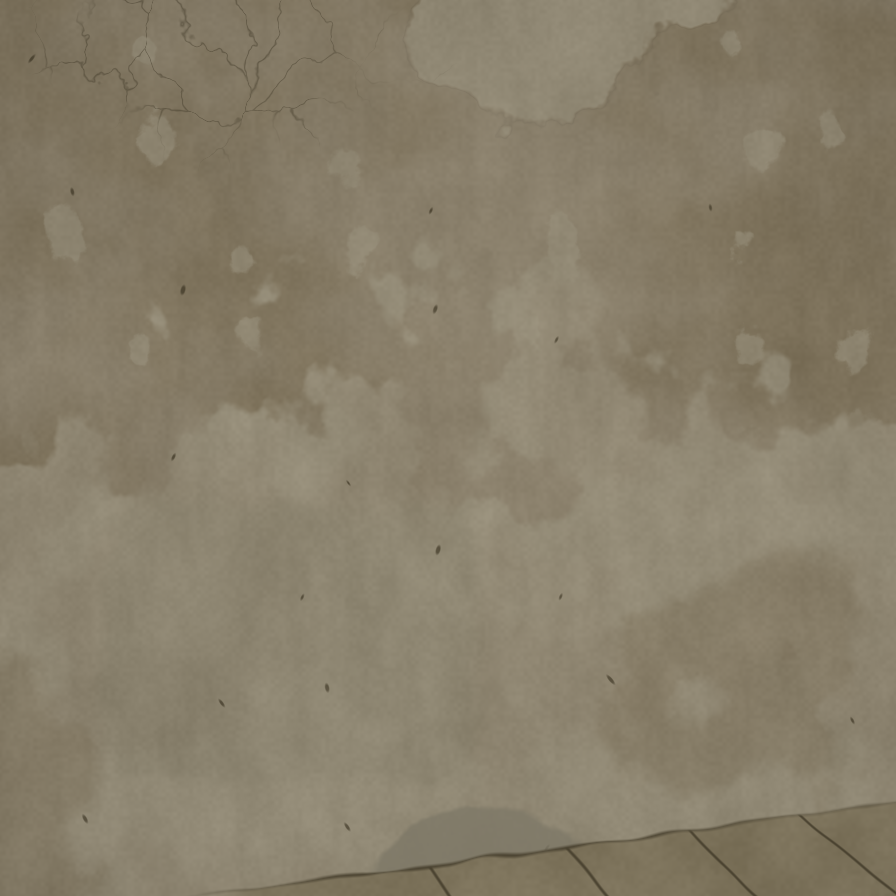
Reproduce this texture procedurally as a three.js fragment shader.

```glsl
varying vec2 vUv;

const vec3 COAT = vec3(0.545, 0.505, 0.425);
const vec3 COAT_STAIN = vec3(0.49, 0.445, 0.355);
const vec3 PALE = vec3(0.578, 0.546, 0.466);
const vec3 REPAIR = vec3(0.545, 0.515, 0.435);
const vec3 DAMP = vec3(0.50, 0.478, 0.41);
const vec3 TILE = vec3(0.50, 0.46, 0.365);
const vec3 DIRT = vec3(0.27, 0.24, 0.17);
const float WEAR_HEIGHT = 0.51;
const float FLAKE_CELLS = 9.0;
const float SPECK_CELLS = 7.0;
const float CRACK_CELLS = 13.0;
const float FLOOR_SLOPE = 0.135;
const float GRAIN = 0.022;

float hash(vec2 p) {
  return fract(sin(dot(p, vec2(127.1, 311.7))) * 43758.5453);
}

vec2 hash2(vec2 p) {
  return vec2(hash(p), hash(p + 37.3));
}

float noise(vec2 p) {
  vec2 i = floor(p), f = fract(p);
  f = f * f * (3.0 - 2.0 * f);
  return mix(mix(hash(i), hash(i + vec2(1.0, 0.0)), f.x),
             mix(hash(i + vec2(0.0, 1.0)), hash(i + vec2(1.0)), f.x), f.y);
}

float fbm(vec2 p) {
  float sum = 0.0, amp = 0.516;
  for (int i = 0; i < 5; i++) {
    sum += amp * noise(p);
    p = mat2(1.6, 1.2, -1.2, 1.6) * p + 7.7;
    amp *= 0.5;
  }
  return sum;
}

// Signed ragged ellipse, negative inside
float raggedBlob(vec2 p, vec2 centre, vec2 radius, float ragged) {
  return length((p - centre) / radius) - 1.0 + ragged * (fbm(p * 14.0) - 0.5);
}

float inside(float d, float soft) {
  return 1.0 - smoothstep(-soft, soft, d);
}

// Small pale chips where the coat has come off
float flakes(vec2 p) {
  vec2 q = p * FLAKE_CELLS, cell = floor(q);
  vec2 rnd = hash2(cell + 4.0);
  vec2 d = q - cell - 0.3 - 0.4 * rnd;
  d.x += 0.5 * (rnd.y - 0.5) * d.y;
  float size = mix(0.08, 0.24, rnd.x * rnd.x);
  float shape = length(d * vec2(1.2, 0.8)) - size + 0.45 * (fbm(p * 38.0) - 0.5);
  return inside(shape, 0.035) * step(0.52, hash(cell + 19.0));
}

// Tiny dark slanted marks
float specks(vec2 p) {
  vec2 q = p * SPECK_CELLS, cell = floor(q);
  vec2 rnd = hash2(cell + 71.0);
  vec2 d = q - cell - 0.2 - 0.6 * rnd;
  d.x += (rnd.x - 0.5) * 1.6 * d.y;
  float size = mix(0.012, 0.03, rnd.y);
  return inside(length(d * vec2(1.6, 0.8)) - size, 0.012) * step(0.62, hash(cell + 53.0));
}

// Distance to the borders of warped cells
float crackDistance(vec2 p) {
  vec2 q = p * CRACK_CELLS + 1.2 * vec2(fbm(p * 15.0), fbm(p * 15.0 + 9.0));
  vec2 cell = floor(q);
  float near = 9.0, next = 9.0;
  for (int y = -1; y <= 1; y++) {
    for (int x = -1; x <= 1; x++) {
      vec2 c = cell + vec2(float(x), float(y));
      float d = length(c + hash2(c) - q);
      next = min(next, max(near, d));
      near = min(near, d);
    }
  }
  return next - near;
}

void main() {
  vec2 p = vUv;
  float broad = fbm(p * vec2(3.5, 5.0) + 2.0);
  float mottle = fbm(p * 17.0 + 5.0);
  float streak = fbm(p * vec2(48.0, 17.0));

  // Stained coat above, worn pale plaster below
  float stain = smoothstep(0.28, 0.72, broad + 0.45 * (mottle - 0.5) + 0.1 * (0.6 - p.x));
  vec3 col = mix(COAT, COAT_STAIN, stain);
  float wear = (WEAR_HEIGHT - p.y) * 1.3 + fbm(p * vec2(8.0, 7.0) + 13.0) - 0.5;
  wear += 0.16 * (mottle - 0.5);
  vec3 plaster = mix(PALE, COAT, 0.55 * smoothstep(0.42, 0.68, fbm(p * 9.0 + 31.0)));
  col = mix(col, plaster, smoothstep(-0.025, 0.035, wear));

  // Squared repair, brown blotches and lower left grime
  vec2 box = abs(p - vec2(0.32, 0.28)) - vec2(0.205, 0.155);
  float repair = max(box.x, box.y) + 0.05 * (mottle - 0.5);
  col = mix(col, REPAIR, 0.65 * inside(repair, 0.014));
  float blotch = inside(raggedBlob(p, vec2(0.85, 0.29), vec2(0.12, 0.07), 2.4), 0.3);
  blotch += inside(raggedBlob(p, vec2(0.81, 0.17), vec2(0.09, 0.06), 2.4), 0.35);
  blotch += inside(raggedBlob(p, vec2(0.02, 0.12), vec2(0.09, 0.14), 2.2), 0.3);
  col = mix(col, COAT_STAIN, 0.5 * min(blotch, 1.0));

  // Bare patch at the top with a thin shaded rim
  float bare = raggedBlob(p, vec2(0.605, 1.03), vec2(0.17, 0.16), 0.9);
  col = mix(col, PALE, 0.9 * inside(bare, 0.025));
  col *= 1.0 - 0.09 * inside(abs(bare - 0.03), 0.025);

  // Chips, cracks and marks
  col = mix(col, PALE, 0.75 * flakes(p) * smoothstep(0.45, 0.6, p.y));
  float cracked = inside(raggedBlob(p, vec2(0.25, 0.97), vec2(0.21, 0.13), 0.8), 0.2);
  cracked *= smoothstep(0.35, 0.6, fbm(p * 8.0 + 3.0));
  col = mix(col, DIRT, 0.5 * cracked * inside(crackDistance(p) - 0.015, 0.025));
  col = mix(col, DIRT, 0.75 * specks(p));

  // Fine surface variation
  col += 0.05 * (mottle - 0.5) + 0.045 * (streak - 0.5);
  col += GRAIN * (noise(p * 230.0) - 0.5);

  // Damp patch, then sloping tiled floor with dark joints
  col = mix(col, DAMP, 0.8 * inside(raggedBlob(p, vec2(0.53, 0.045), vec2(0.11, 0.05), 0.7), 0.06));
  float edge = p.y - 0.034 - FLOOR_SLOPE * (p.x - 0.48) + 0.006 * (noise(p * 24.0) - 0.5);
  float floorMask = inside(edge, 0.002) * smoothstep(0.22, 0.3, p.x);
  vec3 tile = TILE + 0.07 * (mottle - 0.5) + GRAIN * (noise(p * 190.0) - 0.5);
  float joint = 1.0;
  for (int i = 0; i < 4; i++) {
    float k = float(i);
    float top = 0.48 + 0.16 * k - 0.0075 * k * k;
    joint = min(joint, abs(p.x - top - (0.6 + 0.15 * k) * -edge));
  }
  tile = mix(tile, DIRT, 0.85 * inside(joint - 0.0018, 0.0016));
  col = mix(col, tile, floorMask);
  float seam = inside(abs(edge) - 0.0025 * noise(p * 30.0), 0.0025);
  float seamFade = smoothstep(0.15, 0.4, p.x) * (1.0 - 0.5 * smoothstep(0.7, 0.95, p.x));
  col = mix(col, DIRT, 0.85 * seam * seamFade);

  // Light falls off toward the corners
  vec2 away = p - vec2(0.54, 0.48);
  col *= 1.01 - 0.14 * dot(away, away);
  gl_FragColor = vec4(col, 1.0);
}
```
